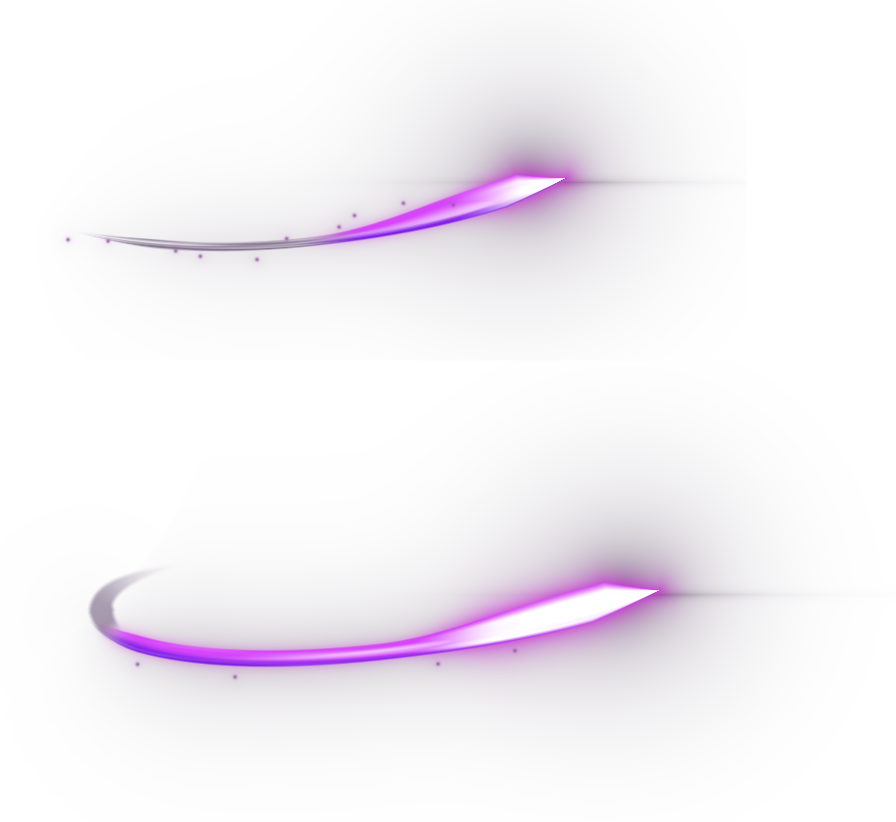
Write a Shadertoy shader that draws this background.

```glsl
// Two curved light trails sweep over a white ground, each ending in a white-hot head.
// Every trail is a cubic curve traced by short segments; its signed distance and
// position along the curve drive the width, colour, bloom and smoky halo.

const float ASPECT = 0.919;          // height of the layout when its width is 1
const float PANEL_EDGE = 0.516;      // height where the two halos are cut apart
const float PANEL_RIGHT = 0.833;     // right limit of the upper halo
const int SEGMENTS = 40;

const vec3 PAPER   = vec3(1.0);
const vec3 SMOKE   = vec3(0.27, 0.21, 0.30);
const vec3 ASH     = vec3(0.48, 0.41, 0.53);
const vec3 VIOLET  = vec3(0.50, 0.13, 0.90);
const vec3 MAGENTA = vec3(0.84, 0.27, 0.98);
const vec3 BLOOM   = vec3(0.82, 0.20, 0.86);

struct Trail {
    vec2 a, b, c, d;     // control points, tail to head
    float thin;          // half width of the tail
    float tail;          // where the tail becomes visible
    float tint;          // where ash turns violet
    float hot;           // where the white core begins
    float haze;          // strength of the halo along the curve
    vec2 sparks;         // lowest and highest spark offset
    float sparkCount;
};

const Trail UPPER = Trail(vec2(0.0, 0.690), vec2(0.143, 0.620), vec2(0.404, 0.628),
    vec2(0.632, 0.720), 0.005, 0.16, 0.56, 0.80, 0.13, vec2(-0.025, 0.03), 10.0);
const Trail LOWER = Trail(vec2(0.098, 0.229), vec2(0.169, 0.156), vec2(0.482, 0.172),
    vec2(0.736, 0.259), 0.009, 0.0, 0.02, 0.62, 0.27, vec2(-0.026, -0.014), 4.0);
const Trail HOOK = Trail(vec2(0.215, 0.290), vec2(0.125, 0.275), vec2(0.085, 0.245),
    vec2(0.135, 0.205), 0.014, 0.0, 1.0, 1.0, 0.0, vec2(0.0), 0.0);

float hash(vec2 p) { return fract(sin(dot(p, vec2(127.1, 311.7))) * 43758.5); }

float gradientDot(vec2 cell, vec2 f) {
    float angle = 6.2832 * hash(cell);
    return dot(vec2(cos(angle), sin(angle)), f);
}

float gradientNoise(vec2 p) {
    vec2 i = floor(p), f = fract(p), u = f * f * (3.0 - 2.0 * f), e = vec2(1, 0);
    return mix(mix(gradientDot(i, f), gradientDot(i + e, f - e), u.x),
               mix(gradientDot(i + e.yx, f - e.yx), gradientDot(i + 1.0, f - 1.0), u.x), u.y);
}

vec2 curve(Trail k, float t) {
    float s = 1.0 - t;
    return s*s*s*k.a + 3.0*s*s*t*k.b + 3.0*s*t*t*k.c + t*t*t*k.d;
}

// Signed distance (positive on the left of travel) and curve parameter
vec2 trace(Trail k, vec2 p) {
    vec2 best = vec2(9.0, 0.0), from = k.a;
    for (int i = 1; i <= SEGMENTS; i++) {
        vec2 to = curve(k, float(i) / float(SEGMENTS)), along = to - from, q = p - from;
        float h = clamp(dot(q, along) / dot(along, along), 0.0, 1.0);
        float dist = length(q - h * along);
        float side = along.x * q.y - along.y * q.x < 0.0 ? -1.0 : 1.0;
        if (dist < abs(best.x)) best = vec2(dist * side, (float(i) - 1.0 + h) / float(SEGMENTS));
        from = to;
    }
    return best;
}

// Grey smoke around the head and the curve, plus a thin level flare
float smoke(Trail k, vec2 p, vec2 st) {
    float r = length(p - k.d + vec2(0.04, 0.0));
    float head = 0.36 * exp(-r / 0.04) + 0.20 * exp(-r / 0.105);
    head *= 1.0 - smoothstep(0.12, 0.34, r);
    float along = k.haze * exp(-abs(st.x) / 0.048) * smoothstep(-0.1, 0.35, st.y - k.tail);
    along *= 1.0 - 0.6 * smoothstep(0.75, 1.0, st.y);
    vec2 f = abs(p - k.d + vec2(0.0, 0.005));
    float flare = 0.34 * exp(-f.y / 0.0045 - f.x / 0.075);
    return min(head + along + flare, 0.8);
}

vec3 drawTrail(vec3 col, Trail k, vec2 p, vec2 st, float soft) {
    float t = st.y, swell = smoothstep(0.6, 0.88, t);
    float grow = smoothstep(k.tail, k.tail + 0.18, t);
    float top = (k.thin + 0.018 * swell) * min(1.0, (1.0 - t) / 0.07);
    float bottom = (k.thin + 0.003 * swell) * min(1.0, (1.0 - t) / 0.10);
    float width = max((st.x > 0.0 ? top : bottom) * mix(0.3, 1.0, grow), 0.0002);
    float v = st.x / width, edge = abs(st.x) - width;
    float tinted = smoothstep(k.tint, k.tint + 0.12, t);
    float hot = smoothstep(k.hot, k.hot + 0.16, t);

    // Bloom hugging the coloured part
    float glow = exp(-max(edge, 0.0) / mix(0.005, 0.013, hot));
    col = mix(col, BLOOM, glow * tinted * mix(0.28, 0.72, hot));

    // Body with lengthwise streaks and a core that turns white
    float streak = gradientNoise(vec2(t * 5.0, v * 2.2 + 4.0));
    vec3 body = mix(VIOLET, MAGENTA, smoothstep(-0.9, 0.2, v + 1.4 * (t - k.tint) - 0.5));
    body = mix(ASH, body, tinted);
    float line = exp(-pow((v - 0.05) / 0.38, 2.0)) * smoothstep(k.hot - 0.35, k.hot, t) * 0.6;
    float core = hot * (1.0 - smoothstep(0.6, 1.05, abs(v)));
    body = mix(body, PAPER, clamp(max(line, core) + 0.25 * streak * tinted, 0.0, 1.0));
    float ash = clamp(0.55 - 0.3 * v + 0.9 * streak, 0.1, 0.9);
    float cover = (1.0 - smoothstep(-soft, soft, edge)) * grow * mix(ash, 1.0, tinted);
    return mix(col, body, cover);
}

vec3 drawSparks(vec3 col, Trail k, vec2 p) {
    for (float i = 0.0; i < k.sparkCount; i++) {
        vec2 at = curve(k, 0.15 + 0.72 * (i + hash(vec2(i, 2.0))) / k.sparkCount);
        at.y += mix(k.sparks.x, k.sparks.y, hash(vec2(i, 7.0)));
        float r = length(p - at);
        col = mix(col, mix(ASH, BLOOM, 0.35), 0.8 * exp(-pow(r / 0.0022, 2.0)) + 0.1 * exp(-r / 0.006));
    }
    return col;
}

void mainImage(out vec4 fragColor, in vec2 fragCoord) {
    vec2 p = fragCoord / iResolution.xy * vec2(1.0, ASPECT);
    float soft = max(1.2 / iResolution.x, 0.0012);
    vec2 up = trace(UPPER, p), low = trace(LOWER, p), hook = trace(HOOK, p);

    // Halos, each kept inside its own panel
    float above = smoothstep(-soft, soft, p.y - PANEL_EDGE);
    float inside = 1.0 - smoothstep(-soft, soft, p.x - PANEL_RIGHT);
    vec3 col = mix(PAPER, SMOKE, smoke(UPPER, p, up) * above * inside);
    col = mix(col, SMOKE, smoke(LOWER, p, low) * (1.0 - above));

    // Faded hook curling back at the tail of the lower trail
    float hookWidth = HOOK.thin * max(0.0, 1.0 - abs(hook.y - 0.72) / 0.72);
    float hookCover = 1.0 - smoothstep(-0.004, 0.003, abs(hook.x) - hookWidth);
    col = mix(col, ASH, 0.65 * hookCover * smoothstep(0.0, 0.7, hook.y) * (1.0 - smoothstep(0.85, 1.0, hook.y)));

    col = drawTrail(col, UPPER, p, up, soft);
    col = drawTrail(col, LOWER, p, low, soft);
    col = drawSparks(drawSparks(col, UPPER, p), LOWER, p);
    fragColor = vec4(col, 1.0);
}
```
